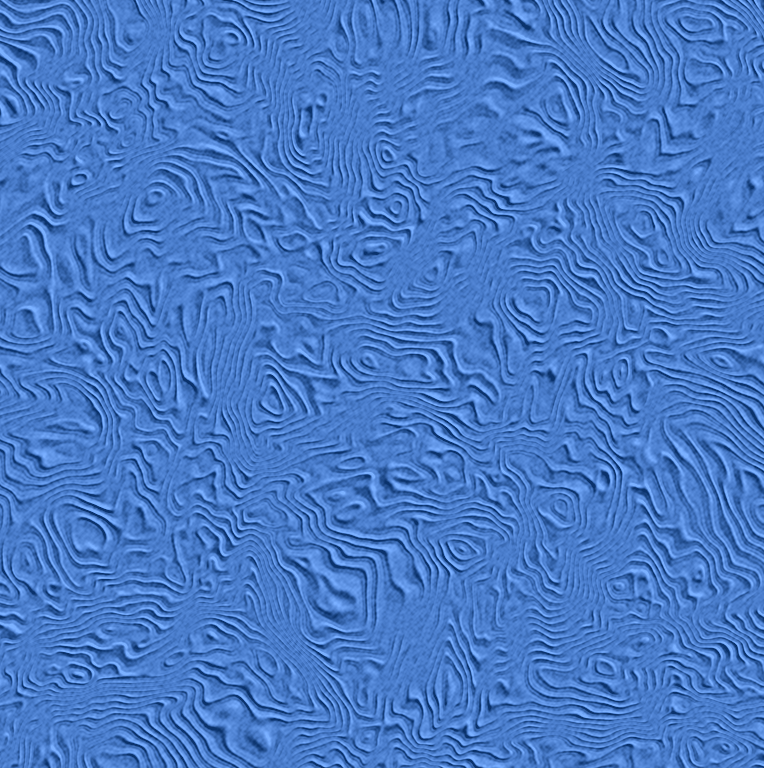
Give the GLSL for this texture, as a Shadertoy shader.

```glsl
// Blue embossed sheet covered in fine winding, contour-like wrinkles.

const float TAU = 6.2831853;

const vec3 SHADOW_BLUE = vec3(0.08, 0.245, 0.485);
const vec3 BASE_BLUE   = vec3(0.290, 0.490, 0.800);
const vec3 LIGHT_BLUE  = vec3(0.45, 0.66, 0.98);

// Random unit vector for a lattice cell
vec2 cellGradient(vec2 cell) {
    vec3 q = fract(vec3(cell.xyx) * vec3(0.1031, 0.1030, 0.0973));
    q += dot(q, q.yzx + 33.33);
    float angle = TAU * fract((q.x + q.y) * q.z);
    return vec2(cos(angle), sin(angle));
}

// Gradient noise, roughly -0.7 to 0.7
float gradientNoise(vec2 p) {
    vec2 cell = floor(p);
    vec2 f = fract(p);
    vec2 u = f * f * f * (f * (f * 6.0 - 15.0) + 10.0);
    float a = dot(cellGradient(cell), f);
    float b = dot(cellGradient(cell + vec2(1, 0)), f - vec2(1, 0));
    float c = dot(cellGradient(cell + vec2(0, 1)), f - vec2(0, 1));
    float d = dot(cellGradient(cell + vec2(1, 1)), f - vec2(1, 1));
    return mix(mix(a, b, u.x), mix(c, d, u.x), u.y);
}

// Warped, layered terrain whose level lines become the wrinkles
float terrain(vec2 p, float frequency, float gain) {
    mat2 turn = mat2(0.8, 0.6, -0.6, 0.8);
    float sum = 0.0;
    float weight = 1.0;
    p += 0.09 * vec2(gradientNoise(p * 4.0 + 5.2), gradientNoise(p * 4.0 + 31.7));
    p *= frequency;
    for (int i = 0; i < 4; i++) {
        sum += weight * gradientNoise(p);
        p = turn * p * 2.03 + 17.3;
        weight *= gain;
    }
    return sum;
}

// Slope across a rounded ridge: one lit side and one shaded side
float ridgeSlope(float phase, float sharpness) {
    return sin(phase) * exp(sharpness * (cos(phase) - 1.0));
}

// Relief shading of wrinkles that follow the terrain's level lines
float wrinkleShade(vec2 p, float density, vec2 light) {
    const float STEP = 0.0008;
    const float FREQUENCY = 4.5;
    const float GAIN = 0.4;
    float height = terrain(p, FREQUENCY, GAIN);
    vec2 slope = vec2(terrain(p + vec2(STEP, 0), FREQUENCY, GAIN),
                      terrain(p + vec2(0, STEP), FREQUENCY, GAIN)) - height;
    slope *= density / STEP;
    float steepness = length(slope);
    float facing = dot(slope, light) / (steepness + 110.0);
    float phase = density * height;

    // Fade lines that crowd too closely to be drawn cleanly
    float coarse = 1.0 - 0.8 * smoothstep(650.0, 1350.0, steepness);
    float fine = 1.0 - smoothstep(400.0, 800.0, steepness);

    // Strokes swell and taper along their length
    float swell = 0.95 + 1.1 * gradientNoise(p * 27.0)
                + 0.6 * gradientNoise(p * 9.0);
    return facing * (2.35 * swell * coarse * ridgeSlope(phase, 0.9)
                   + 0.40 * fine * sin(3.0 * phase + 1.0));
}

vec3 reliefColour(float shade) {
    vec3 lit = mix(BASE_BLUE, LIGHT_BLUE, clamp(shade, 0.0, 1.2));
    return mix(lit, SHADOW_BLUE, clamp(-shade, 0.0, 1.2));
}

void mainImage(out vec4 fragColor, in vec2 fragCoord) {
    vec2 p = fragCoord / iResolution.y + vec2(3.7, 8.2);

    // Light from the upper right
    float shade = wrinkleShade(p, 88.0, vec2(0.62, 0.785));

    // Fine fibrous hatching along the rising diagonal and across it
    vec2 fibre = vec2(p.x + p.y, p.y - p.x);
    shade += 0.42 * gradientNoise(fibre * vec2(90.0, 190.0));
    shade += 0.30 * gradientNoise(fibre * vec2(200.0, 110.0) + 9.0);

    fragColor = vec4(reliefColour(shade), 1.0);
}
```
